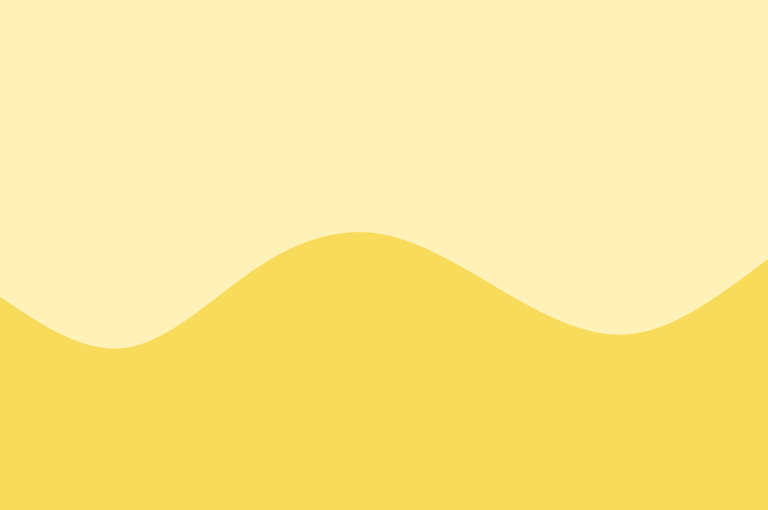
Give the GLSL for this background, as a Shadertoy shader.

```glsl
// A golden rolling wave under a flat pale cream sky.

// Cubic curve between two knots, each holding (x, height, slope).
float hermite(vec3 a, vec3 b, float x) {
    float span = b.x - a.x;
    float t = clamp((x - a.x) / span, 0.0, 1.0);
    float s = 1.0 - t;
    return mix(a.y, b.y, t * t * (3.0 - 2.0 * t))
         + span * t * s * (a.z * s - b.z * t);
}

// Height of the wave crest across the canvas.
float waveHeight(float x) {
    vec3 knots[6] = vec3[6](
        vec3(0.0, 0.418, -1.02),
        vec3(0.1497, 0.3164, 0.0),
        vec3(0.3333, 0.4736, 1.02),
        vec3(0.4688, 0.5449, 0.0),
        vec3(0.8073, 0.3438, 0.0),
        vec3(1.0, 0.4922, 1.13));
    float height = knots[0].y;
    for (int i = 0; i < 5; i++) {
        if (x >= knots[i].x) height = hermite(knots[i], knots[i + 1], x);
    }
    return height;
}

void mainImage(out vec4 fragColor, in vec2 fragCoord) {
    vec2 uv = fragCoord / iResolution.xy;

    // Signed height above the wave, softened over one pixel.
    float above = uv.y - waveHeight(uv.x);
    float pixel = length(vec2(dFdx(above), dFdy(above)));
    float sky = clamp(above / pixel + 0.5, 0.0, 1.0);

    vec3 gold = vec3(0.976, 0.859, 0.361);
    vec3 cream = vec3(1.0, 0.949, 0.722);
    fragColor = vec4(mix(gold, cream, sky), 1.0);
}
```
